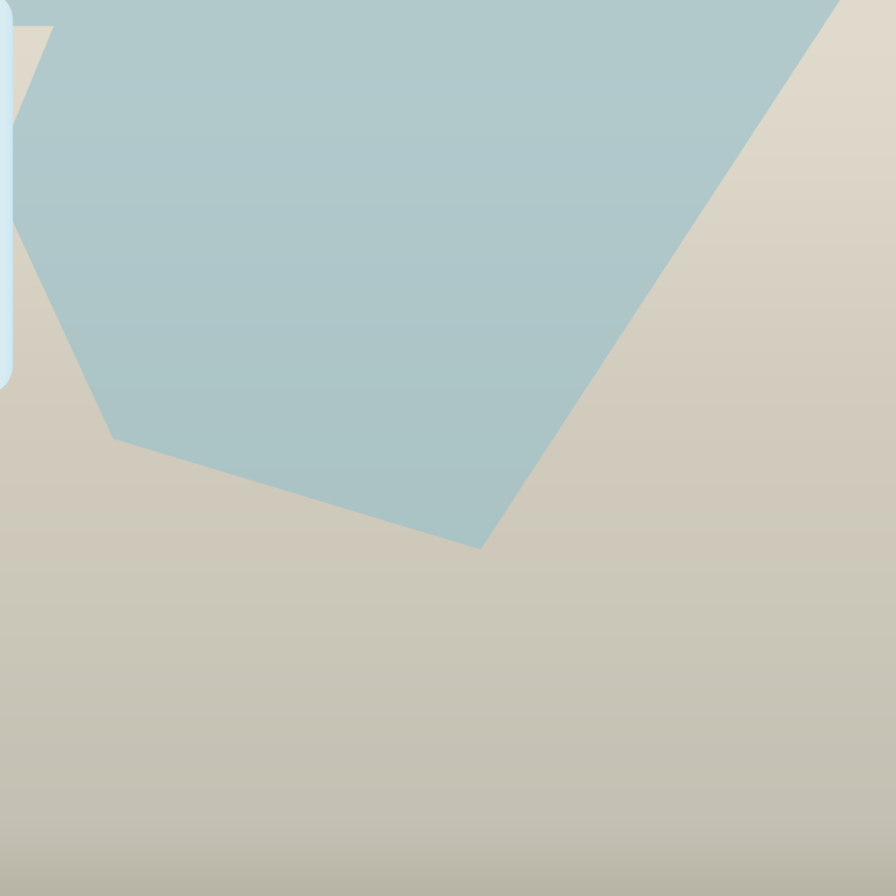
Write a WebGL 1 fragment shader that draws this background.

```glsl
precision highp float;

uniform vec2 u_resolution;

// Signed distance to the line from a to b, positive on its left
float leftOf(vec2 p, vec2 a, vec2 b) {
  vec2 dir = normalize(b - a);
  return dir.x * (p.y - a.y) - dir.y * (p.x - a.x);
}

float roundedBox(vec2 p, vec2 halfSize, float radius) {
  vec2 q = abs(p) - halfSize + radius;
  return length(max(q, 0.0)) + min(max(q.x, q.y), 0.0) - radius;
}

// Coverage of a shape whose inside distance is positive
float coverage(float inside) {
  float pixel = 1.0 / min(u_resolution.x, u_resolution.y);
  return smoothstep(-pixel, pixel, inside);
}

void main() {
  vec2 uv = gl_FragCoord.xy / u_resolution;

  // Warm backdrop, darkening toward the floor
  vec3 color = mix(vec3(0.715, 0.703, 0.645), vec3(0.768, 0.757, 0.705), smoothstep(-0.02, 0.1, uv.y));
  color = mix(color, vec3(0.81, 0.79, 0.735), smoothstep(0.06, 0.5, uv.y));
  color = mix(color, vec3(0.875, 0.855, 0.8), smoothstep(0.42, 1.0, uv.y));

  // Pale blue facet
  vec2 leftCorner = vec2(0.1263, 0.5104);
  vec2 lowestCorner = vec2(0.5365, 0.3867);
  float facet = leftOf(uv, vec2(0.0156, 0.75), leftCorner);
  facet = min(facet, leftOf(uv, leftCorner, lowestCorner));
  facet = min(facet, leftOf(uv, lowestCorner, vec2(0.9375, 1.0)));

  // Wedge cut from its upper left
  float wedge = min(leftOf(uv, vec2(0.0156, 0.863), vec2(0.06, 0.971)), 0.971 - uv.y);
  facet = min(facet, -wedge);

  vec3 facetColor = mix(vec3(0.668, 0.765, 0.772), vec3(0.698, 0.79, 0.8), smoothstep(0.38, 1.0, uv.y));
  color = mix(color, facetColor, coverage(facet));

  // Bright rounded bar on the left border
  float bar = roundedBox(uv - vec2(-0.0857, 0.785), vec2(0.1, 0.225), 0.032);
  vec3 barColor = mix(vec3(0.84, 0.92, 0.95), vec3(0.8, 0.91, 0.96), smoothstep(0.006, 0.014, uv.x));
  color = mix(color, barColor, coverage(-bar));

  gl_FragColor = vec4(color, 1.0);
}
```
